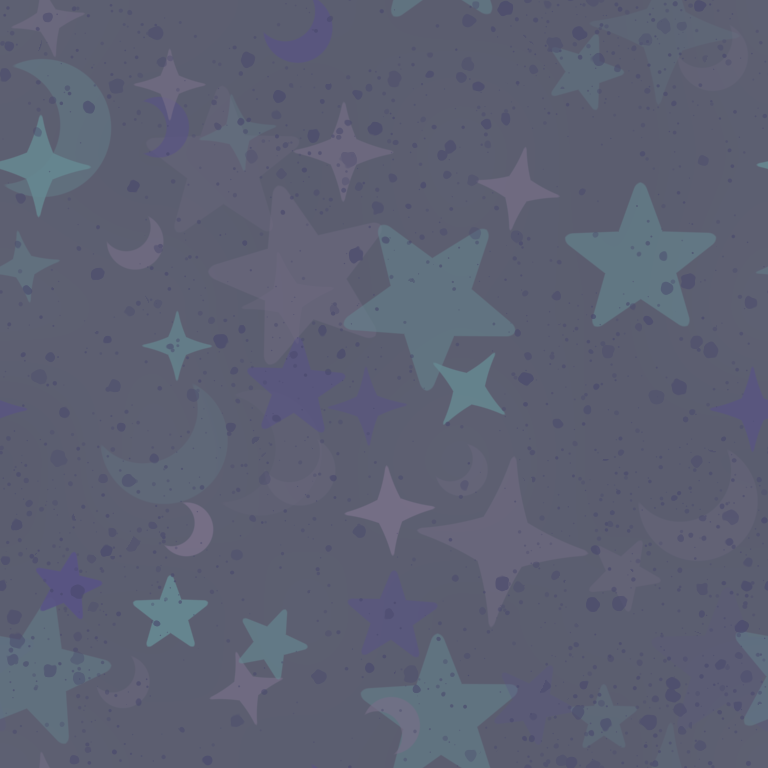
Write a WebGL 2 fragment shader that draws this pattern.

```glsl
#version 300 es
precision highp float;

uniform vec2 u_resolution;
out vec4 fragColor;

const float PI = 3.14159;
const vec3 DUSK = vec3(0.360, 0.370, 0.440);
const vec3 TEAL = vec3(0.400, 0.535, 0.570);
const vec3 MAUVE = vec3(0.465, 0.435, 0.530);
const vec3 VIOLET = vec3(0.345, 0.325, 0.520);
const vec3 INK = vec3(0.285, 0.285, 0.425);

// Three random values per wrapped cell
vec3 hash(vec2 cell, float period, int seed) {
    uvec3 v = uvec3(uvec2(mod(cell, period)), uint(seed));
    v = v * 1664525u + 1013904223u;
    v.x += v.y * v.z; v.y += v.z * v.x; v.z += v.x * v.y;
    v ^= v >> 16u;
    v.x += v.y * v.z; v.y += v.z * v.x; v.z += v.x * v.y;
    return vec3(v >> 8u) / 16777216.0;
}

// Value noise that repeats after a whole number of cells
float noise(vec2 uv, float period, int seed) {
    vec2 p = uv * period, i = floor(p), f = fract(p);
    f = f * f * (3.0 - 2.0 * f);
    float low = mix(hash(i, period, seed).x, hash(i + vec2(1, 0), period, seed).x, f.x);
    float high = mix(hash(i + vec2(0, 1), period, seed).x, hash(i + vec2(1, 1), period, seed).x, f.x);
    return mix(low, high, f.y);
}

float smoothMax(float a, float b, float k) {
    float h = max(k - abs(a - b), 0.0) / k;
    return max(a, b) + h * h * k * 0.25;
}

// Star of unit radius with blunt tips; bow hollows the arms
float star(vec2 p, float points, float inner, float bow) {
    float sector = PI / points;
    float a = abs(mod(atan(p.x, p.y) + sector, 2.0 * sector) - sector);
    vec2 q = length(p) * vec2(cos(a), sin(a));
    vec2 tip = vec2(1.14, 0.0);
    vec2 edge = inner * vec2(cos(sector), sin(sector)) - tip;
    float t = clamp((q.x - tip.x) / edge.x, 0.0, 1.0);
    float side = dot(q - tip, vec2(edge.y, -edge.x) / length(edge));
    return smoothMax(side + bow * t * (1.0 - t), length(p) - 1.0, 0.08);
}

float crescent(vec2 p) {
    return smoothMax(length(p) - 1.0, 0.86 - length(p + vec2(0.6, 0.0)), 0.06);
}

vec2 rotate(vec2 p, float angle) {
    float c = cos(angle), s = sin(angle);
    return vec2(c * p.x - s * p.y, s * p.x + c * p.y);
}

// Translucent stars and moons, one per occupied cell
vec3 paintShapes(vec3 color, vec2 uv, float cells, vec2 sizes, vec2 alphas, float fill, int seed) {
    vec2 home = floor(uv * cells);
    for (int y = -1; y <= 1; y++)
    for (int x = -1; x <= 1; x++) {
        vec2 cell = home + vec2(x, y);
        vec3 place = hash(cell, cells, seed);
        vec3 look = hash(cell, cells, seed + 1);
        vec3 tone = hash(cell, cells, seed + 2);
        if (tone.z > fill) continue;
        vec2 center = (cell + 0.12 + 0.76 * place.xy) / cells;
        float radius = mix(sizes.x, sizes.y, place.z);
        float turn = 2.0 * look.y - 1.0;
        vec2 p = uv - center;
        float d;
        if (look.x < 0.27) {
            radius *= 0.75;
            d = crescent(rotate(p, turn * 0.9 + 0.2) / radius);
        } else {
            p = rotate(p, turn * turn * turn * 0.7) / radius;
            d = look.x < 0.58 ? star(p, 4.0, 0.36, 0.13) : star(p, 5.0, 0.47, 0.0);
        }
        vec3 tint = tone.x < 0.36 ? TEAL : tone.x < 0.72 ? MAUVE : VIOLET;
        float alpha = mix(alphas.x, alphas.y, tone.y);
        color = mix(color, tint, alpha * smoothstep(0.0012, -0.0012, d * radius));
    }
    return color;
}

// Ink specks, gathered into clouds by a density from 0 to 1
float splatter(vec2 uv, float cells, float maxRadius, float density, int seed) {
    vec2 home = floor(uv * cells);
    float wobble = (noise(uv, 150.0, seed + 7) - 0.5) * maxRadius * 0.45;
    float cover = 0.0;
    for (int y = -1; y <= 1; y++)
    for (int x = -1; x <= 1; x++) {
        vec2 cell = home + vec2(x, y);
        vec3 place = hash(cell, cells, seed);
        vec3 look = hash(cell, cells, seed + 1);
        float radius = maxRadius * mix(0.22, 1.0, look.x * look.x * look.x);
        float d = length(uv - (cell + place.xy) / cells) + wobble * look.x - radius;
        float speck = smoothstep(0.001, -0.001, d) * step(place.z, density);
        cover = max(cover, speck * mix(0.4, 0.85, look.y));
    }
    return cover;
}

void main() {
    vec2 uv = gl_FragCoord.xy / u_resolution;
    vec3 color = DUSK + 0.012 * (noise(uv, 5.0, 3) - 0.5);

    // Large faint shapes below small clearer ones
    color = paintShapes(color, uv, 4.0, vec2(0.085, 0.125), vec2(0.12, 0.62), 0.85, 11);
    color = paintShapes(color, uv, 7.0, vec2(0.045, 0.068), vec2(0.2, 0.95), 0.72, 23);

    // Coarse and fine spray
    float cloud = 0.65 * noise(uv, 4.0, 41) + 0.35 * noise(uv, 9.0, 42);
    float density = smoothstep(0.3, 0.85, cloud);
    float ink = splatter(uv, 38.0, 0.0105, 0.08 + 0.6 * density, 51);
    ink = max(ink, splatter(uv, 90.0, 0.0032, 0.05 + 0.3 * density, 61));
    fragColor = vec4(mix(color, INK, 0.8 * ink), 1.0);
}
```
